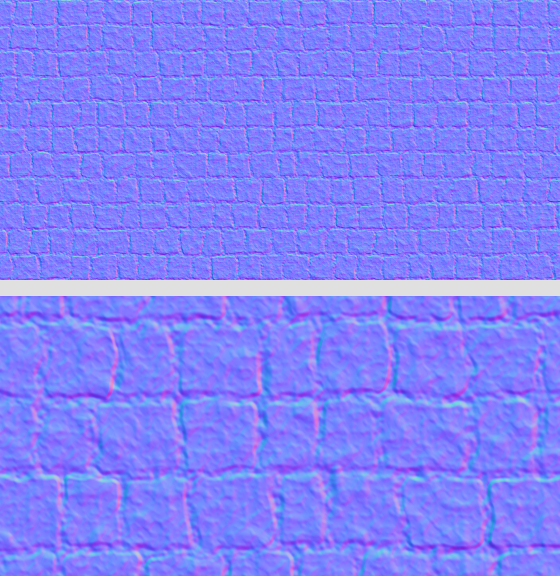
Top: the whole. Bottom: its middle third, enlarged.
Give the GLSL for this texture map, as a Shadertoy shader.

```glsl
const vec2 STONES = vec2(23.0, 11.0);   // stones across, rows down
const vec2 SPAN = vec2(22.0, 11.0);     // canvas size in row heights
const float JOINT = 0.02;               // half width of the joints
const float SLOPE_STEP = 0.018;

vec2 hash2(vec2 p) {
    vec3 q = fract(p.xyx * vec3(0.1031, 0.1030, 0.0973));
    q += dot(q, q.yzx + 33.33);
    return fract((q.xx + q.yz) * q.zy);
}

// Gradient noise that tiles over the given number of cells
float latticeDot(vec2 cell, vec2 corner, vec2 f, vec2 cells) {
    float angle = 6.2832 * hash2(mod(cell + corner, cells) + cells.x).x;
    return dot(vec2(cos(angle), sin(angle)), f - corner);
}

float gradientNoise(vec2 uv, vec2 cells) {
    vec2 p = uv * cells;
    vec2 i = floor(p), f = p - i;
    vec2 w = f * f * f * (f * (f * 6.0 - 15.0) + 10.0);
    float low = mix(latticeDot(i, vec2(0, 0), f, cells), latticeDot(i, vec2(1, 0), f, cells), w.x);
    float high = mix(latticeDot(i, vec2(0, 1), f, cells), latticeDot(i, vec2(1, 1), f, cells), w.x);
    return mix(low, high, w.y);
}

// Folded noise gives flat facets with creases, as on split rock
float splitRock(vec2 uv, vec2 cells) {
    float sum = 0.0, amplitude = 1.0;
    for (int octave = 0; octave < 3; octave++) {
        float n = gradientNoise(uv, cells);
        sum += amplitude * mix(n, abs(n), 0.4);
        cells *= 2.0;
        amplitude *= 0.55;
    }
    return sum;
}

float roundedBox(vec2 p, vec2 halfSize, float radius) {
    vec2 q = abs(p) - halfSize + radius;
    return length(max(q, 0.0)) + min(max(q.x, q.y), 0.0) - radius;
}

// Jittered position of the joint to the left of a stone
float jointX(float column, float row) {
    return column + 0.44 * (hash2(vec2(mod(column, STONES.x), row + 40.0)).x - 0.5);
}

// Wavy courses and crooked stone outlines
vec2 warp(vec2 uv) {
    vec2 bend = vec2(gradientNoise(uv, vec2(30, 16)), gradientNoise(uv, vec2(14, 6)));
    vec2 chip = vec2(gradientNoise(uv, vec2(70, 34)), gradientNoise(uv, vec2(74, 36)));
    return 0.12 * bend + 0.07 * chip;
}

float pavingHeight(vec2 uv) {
    vec2 p = uv * STONES + warp(uv);
    float row = floor(p.y);
    float rowId = mod(row, STONES.y);
    p.x += hash2(vec2(rowId, 7.0)).x;

    // Find the stone between two jittered joints
    float column = floor(p.x);
    if (p.x < jointX(column, rowId)) column -= 1.0;
    else if (p.x >= jointX(column + 1.0, rowId)) column += 1.0;
    float left = jointX(column, rowId), right = jointX(column + 1.0, rowId);
    vec2 local = p - vec2(0.5 * (left + right), row + 0.5);
    vec2 halfSize = vec2(0.5 * (right - left), 0.5) - JOINT;

    // Each stone has its own bevel and tilt
    vec2 id = vec2(mod(column, STONES.x), rowId);
    vec2 tilt = hash2(id + 160.0) - 0.5;
    float bevel = mix(0.06, 0.1, hash2(id + 90.0).x);
    float inside = -roundedBox(local, halfSize, 0.13);
    float stone = smoothstep(0.0, bevel, inside);

    // Joints are deep in places and filled in others
    float fill = gradientNoise(uv, vec2(44, 22)) + 0.6 * gradientNoise(uv, vec2(120, 60));
    float depth = clamp(0.021 + 0.035 * fill, 0.003, 0.042);

    // Split stone faces, with grit in the joints
    float face = 0.045 * splitRock(uv, vec2(66, 33));
    float grit = 0.022 * gradientNoise(uv, vec2(230, 116));
    return (1.0 - stone) * (grit - depth) + stone * 0.03 * dot(tilt, local) + face;
}

vec3 surfaceNormal(vec2 uv) {
    vec2 e = SLOPE_STEP / SPAN;
    float dx = pavingHeight(uv + vec2(e.x, 0)) - pavingHeight(uv - vec2(e.x, 0));
    float dy = pavingHeight(uv + vec2(0, e.y)) - pavingHeight(uv - vec2(0, e.y));
    return normalize(vec3(-dx, -dy, 2.0 * SLOPE_STEP));
}

void mainImage(out vec4 fragColor, in vec2 fragCoord) {
    vec3 normal = surfaceNormal(fragCoord / iResolution.xy);
    fragColor = vec4(0.5 + 0.5 * normal, 1.0);
}
```
